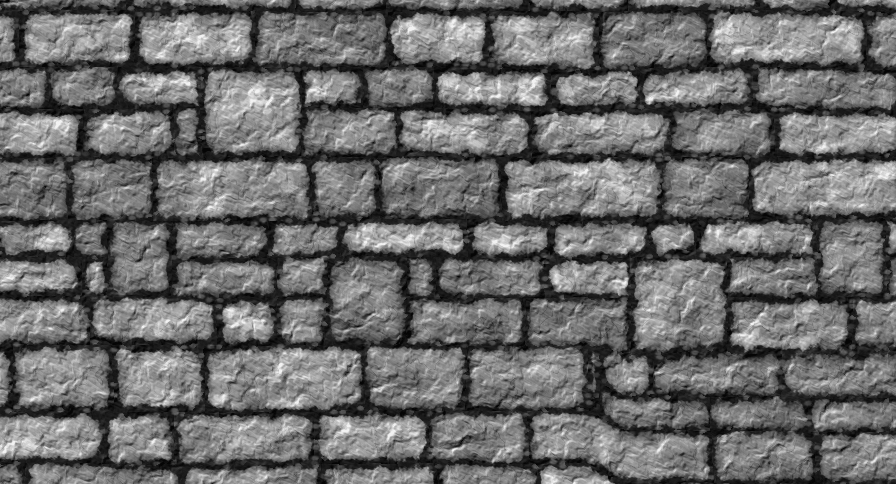
Reproduce this texture procedurally as a Shadertoy shader.

```glsl
#define MORTAR 0.0085
#define CORNER 0.02
#define JITTER 0.55
#define FRAY 0.0065
#define FACE_TONE 0.54
#define MORTAR_TONE 0.1
#define TONE_SPREAD 0.15
#define RELIEF 0.075
#define SPLIT_X 1.243
#define SPLIT_COURSE 8

// Per course: depth of its lower edge, stones across, phase of the joints
const vec3 courses[11] = vec3[11](
    vec3(0.022, 7.5, 0.20), vec3(0.141, 7.5, 0.05), vec3(0.226, 8.5, 0.32),
    vec3(0.325, 7.7, 0.54), vec3(0.454, 7.5, 0.36), vec3(0.531, 10.0, 0.0),
    vec3(0.613, 9.5, 0.68), vec3(0.714, 8.0, 0.68), vec3(0.851, 8.0, 0.0),
    vec3(0.959, 7.3, 0.58), vec3(1.080, 7.0, 0.30));

// Stones two courses high: centre as share of width, half width, upper course
const vec3 tallStones[5] = vec3[5](
    vec3(0.281, 0.105, 2.0), vec3(0.156, 0.066, 5.0), vec3(0.950, 0.070, 5.0),
    vec3(0.409, 0.082, 6.0), vec3(0.757, 0.100, 6.0));

float hash(vec2 p) {
    return fract(sin(dot(p, vec2(127.1, 311.7))) * 43758.5);
}

// Layered sines, about -1 to 1
float ripples(vec2 p) {
    float sum = 0.0, gain = 0.5;
    for (int i = 0; i < 5; i++) {
        p = mat2(0.8, 0.6, -0.6, 0.8) * p * 1.8 + 2.3;
        sum += gain * sin(p.x + 1.5 * sin(p.y));
        gain *= 0.65;
    }
    return sum;
}

// Cellular noise: distance to the nearest point, and its random value
vec2 cellular(vec2 p) {
    vec2 cell = floor(p), best = vec2(9.0, 0.0);
    for (int y = -1; y <= 1; y++)
    for (int x = -1; x <= 1; x++) {
        vec2 c = cell + vec2(x, y);
        float value = hash(c);
        float dist = length(c + vec2(value, hash(c + 37.3)) - p);
        if (dist < best.x) best = vec2(dist, value);
    }
    return best;
}

float rockHeight(vec2 p, float id) {
    p = p * vec2(0.8, 1.1) + 0.012 * ripples(p * 22.0);
    float height = 0.0, freq = 16.0;
    for (int i = 0; i < 4; i++) {
        height -= cellular(p * freq + id * 53.0).x / freq;
        freq *= 2.1;
    }
    return height;
}

float roundedBox(vec2 p, vec2 halfSize) {
    vec2 q = abs(p) - halfSize + CORNER;
    return length(max(q, 0.0)) + min(max(q.x, q.y), 0.0) - CORNER;
}

// Upright joint of a course; those near a tall stone move behind it
float joint(float i, int row, float seed, float aspect) {
    float shift = JITTER * (hash(vec2(i, seed * 7.3 + 2.0)) - 0.5);
    float phase = courses[row].z + 0.8 * (seed - float(row));
    float x = (i + phase + shift) / courses[row].y * aspect;
    for (int k = 0; k < 5; k++) {
        vec3 tall = tallStones[k];
        float below = float(row) - tall.z;
        bool crosses = below >= 0.0 && below <= 1.0;
        if (crosses && abs(x - tall.x * aspect) < tall.y + 0.05) x = tall.x * aspect;
    }
    return x;
}

void mainImage(out vec4 fragColor, in vec2 fragCoord) {
    float aspect = iResolution.x / iResolution.y;
    vec2 p = fragCoord / iResolution.y;
    p.y = 1.0 - p.y;

    // Uneven courses, sagging at the lower right
    vec2 w = p + 0.004 * vec2(ripples(p * 5.0), ripples(p * 4.0 + 9.0));
    w.y -= 0.04 * smoothstep(1.2, 1.3, p.x) * smoothstep(0.65, 0.85, p.y);

    // Course, with one part split into two thin ones
    int row = 0;
    for (int k = 0; k < 10; k++) if (w.y > courses[k].x) row = k + 1;
    float top = row > 0 ? courses[row - 1].x : -0.05;
    float bottom = courses[row].x, seed = float(row);
    bool split = row == SPLIT_COURSE && w.x > SPLIT_X;
    float middle = 0.5 * (top + bottom);
    if (split && w.y < middle) bottom = middle;
    else if (split) { top = middle; seed += 0.5; }

    // Stone within the course
    float base = floor(w.x / aspect * courses[row].y - courses[row].z), i = base - 3.0;
    for (float k = -2.0; k <= 2.0; k++)
        if (w.x >= joint(base + k, row, seed, aspect)) i = base + k;
    float left = joint(i, row, seed, aspect), right = joint(i + 1.0, row, seed, aspect);
    if (split) left = max(left, SPLIT_X);
    else if (row == SPLIT_COURSE) right = min(right, SPLIT_X);
    float id = hash(vec2(i + 11.0, seed));
    float inset = MORTAR * (0.65 + 0.6 * id);
    vec2 centre = 0.5 * vec2(left + right, top + bottom);
    vec2 halfSize = 0.5 * vec2(right - left, bottom - top);
    float d = roundedBox(w - centre, halfSize - inset);

    // Tall stones cut into their neighbours
    for (int k = 0; k < 5; k++) {
        vec3 tall = tallStones[k];
        int upper = int(tall.z);
        float y0 = courses[upper - 1].x, y1 = courses[upper + 1].x;
        vec2 c = vec2(tall.x * aspect, 0.5 * (y0 + y1));
        vec2 size = vec2(tall.y, 0.5 * (y1 - y0)), q = abs(w - c) - size;
        float outer = max(q.x, q.y);
        if (outer < 0.0) {
            d = roundedBox(w - c, size - MORTAR);
            id = hash(vec2(tall.x, 5.0));
            centre = c;
            halfSize = size;
        } else d = max(d, MORTAR - outer);
    }
    d += FRAY * ripples(p * 42.0 + id * 20.0);

    // Chiselled face, lit from the upper left
    float slope = (rockHeight(p, id) - rockHeight(p - vec2(0.003, 0.004), id)) / 0.005;
    float stain = ripples(p * 14.0 + id * 40.0);
    float crack = 1.0 - smoothstep(0.0, 0.06, abs(ripples(p * 11.0 + id * 90.0)));
    float face = FACE_TONE + TONE_SPREAD * (id - 0.5) + RELIEF * slope + 0.08 * stain;
    face -= 0.04 * (w.y - centre.y) / halfSize.y + 0.09 * crack;
    face += 0.16 * smoothstep(0.35, 0.7, ripples(p * 19.0 + id * 70.0)) * smoothstep(0.3, 0.8, id);
    face *= mix(0.72, 1.0, smoothstep(0.0, 0.016, -d));

    // Dark mortar with crumbs
    vec2 crumb = cellular(p * vec2(55.0, 80.0));
    float mortar = MORTAR_TONE + 0.03 * slope;
    mortar += 0.22 * smoothstep(0.6, 0.9, crumb.y) * smoothstep(0.6, 0.2, crumb.x);

    float soft = max(0.003, 1.0 / iResolution.y);
    float tone = mix(face, mortar, smoothstep(-soft, soft, d));
    fragColor = vec4(vec3(clamp(tone, 0.02, 0.95)), 1.0);
}
```
